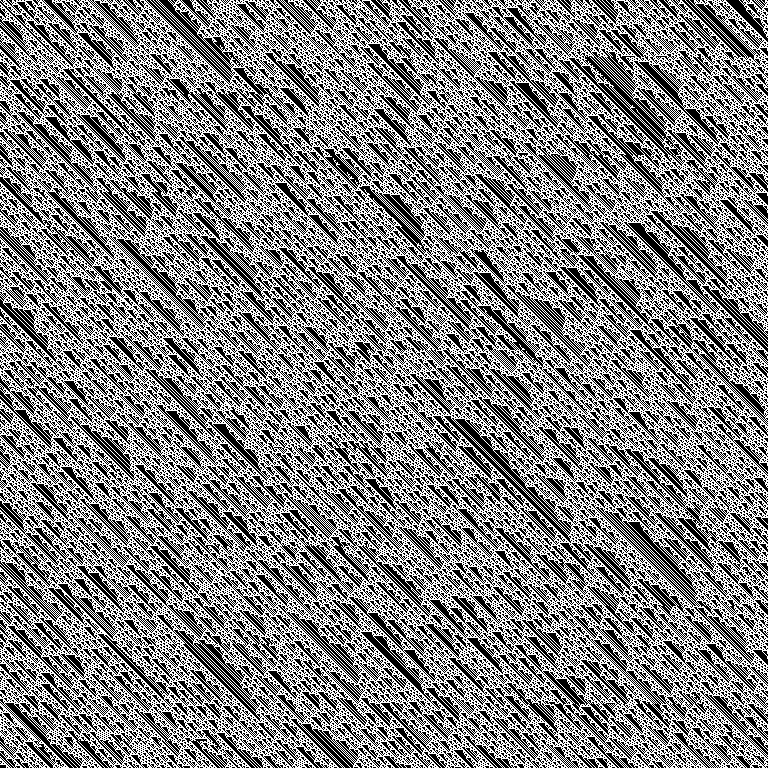
Give the GLSL for this texture, as a WebGL 2 fragment shader.

```glsl
#version 300 es
precision highp float;
precision highp int;
// Slanted black wedges and fine stripes grown by a one-dimensional cellular automaton, time running down.

uniform vec2 u_resolution;
out vec4 outColor;

#define CELLS 768.0        // automaton cells across the canvas
#define SPAN 256.0         // rows grown before a fresh random row
#define STRIP 176.0        // width of the diagonal strips with staggered starts
#define SEED 7u
#define MAX_WORDS 24       // 32 cells are packed in each word
#define MARGIN 80          // spare cells kept right of the pixel
#define MAX_FOOTPRINT 6.0  // widest pixel, in cells

uint hash(uint n) {
    n = (n ^ (n >> 16)) * 0x7feb352du;
    n = (n ^ (n >> 15)) * 0x846ca68bu;
    return n ^ (n >> 16);
}

uint randomWord(int index, int row) {
    return hash(uint(index) ^ hash(uint(row) + SEED * 7919u));
}

// Row on which the tile holding this cell starts.
int startRow(int column, int row) {
    float strip = floor(float(column - row) / STRIP);
    float offset = floor(SPAN * fract(strip * 0.618 + 0.37));
    return int(floor((float(row) - offset) / SPAN) * SPAN + offset);
}

// Length of the interval from lo to hi that lies inside one cell.
float coverage(int cell, float lo, float hi) {
    return max(0.0, min(hi, float(cell + 1)) - max(lo, float(cell)));
}

void main() {
    // Pixel footprint in cells, rows counted from the top
    float scale = CELLS / u_resolution.y;
    float footprint = min(scale, MAX_FOOTPRINT);
    vec2 center = vec2(gl_FragCoord.x, u_resolution.y - gl_FragCoord.y) * scale;
    vec2 lo = center - 0.5 * footprint;
    vec2 hi = center + 0.5 * footprint;
    ivec2 first = ivec2(floor(lo));
    ivec2 last = ivec2(ceil(hi)) - 1;

    // Random starting row, indexed in a frame that drifts one cell right per row
    int start = startRow(first.x, first.y);
    int steps = last.y - start;
    int origin = first.x - steps;
    int firstWord = origin >> 5;
    int firstBit = origin & 31;
    uint cells[MAX_WORDS];
    int words = min((2 * steps + MARGIN) / 32, MAX_WORDS - 2);
    for (int k = 0; k <= words; k++) {
        cells[k] = randomWord(firstWord + k, start);
    }

    // Grow the rows and average the cells under the pixel
    float light = 0.0;
    for (int s = 0; s <= steps; s++) {
        int row = start + s;
        if (row >= first.y) {
            float rowShare = coverage(row, lo.y, hi.y);
            for (int x = first.x; x <= last.x; x++) {
                int bit = firstBit + x - first.x + last.y - row;
                float alive = float((cells[bit >> 5] >> uint(bit & 31)) & 1u);
                light += alive * rowShare * coverage(x, lo.x, hi.x);
            }
        }
        // A cell flips when both cells to its right are alive
        words = min((2 * (steps - s) + MARGIN) / 32, MAX_WORDS - 2);
        uint word = cells[0];
        for (int k = 0; k < words; k++) {
            uint next = cells[k + 1];
            uint right1 = (word >> 1) | (next << 31);
            uint right2 = (word >> 2) | (next << 30);
            cells[k] = word ^ (right1 & right2);
            word = next;
        }
    }
    outColor = vec4(vec3(light / (footprint * footprint)), 1.0);
}
```
